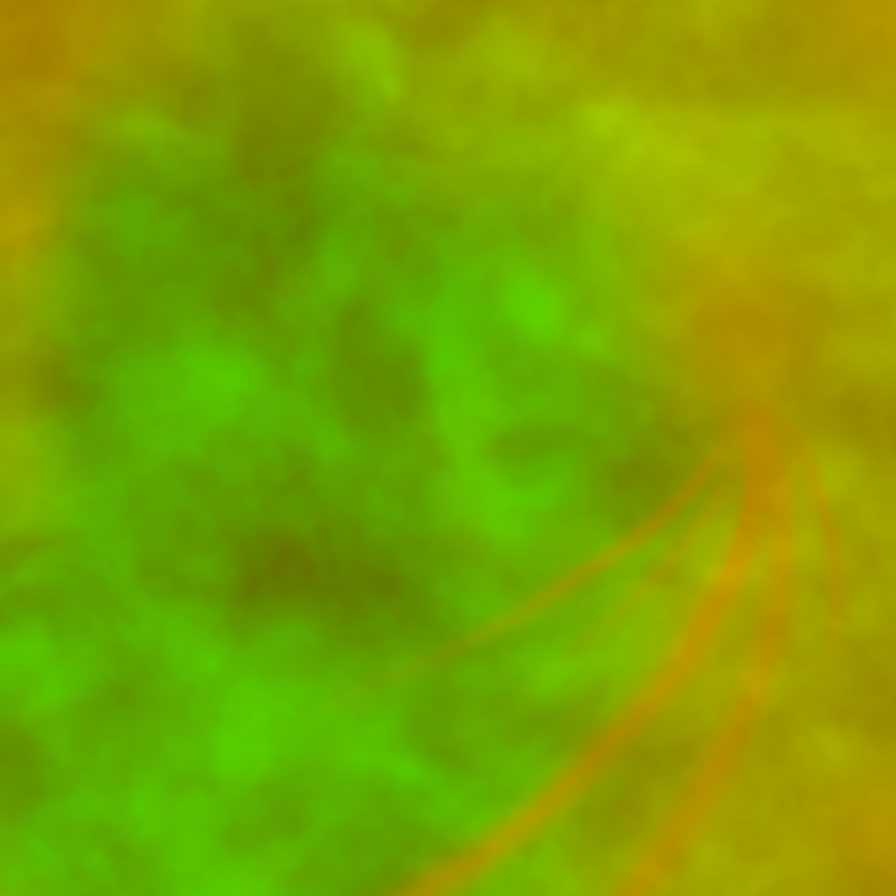
A Shadertoy shader for this texture:

```glsl
float hash(vec2 p) {
    return fract(sin(dot(p, vec2(127.1, 311.7))) * 43758.5453);
}

float noise(vec2 p) {
    vec2 cell = floor(p), f = fract(p);
    f = f * f * f * (f * (f * 6.0 - 15.0) + 10.0);
    return mix(mix(hash(cell), hash(cell + vec2(1, 0)), f.x),
               mix(hash(cell + vec2(0, 1)), hash(cell + vec2(1, 1)), f.x), f.y);
}

// Soft cloud centred on zero, each octave turned to hide the lattice
float cloud(vec2 p) {
    float sum = 0.0, weight = 0.5;
    for (int i = 0; i < 4; i++) {
        sum += weight * (noise(p) - 0.5);
        p = mat2(1.5, 1.1, -1.1, 1.5) * p + 7.3;
        weight *= 0.55;
    }
    return sum;
}

float glow(vec2 offset, float radius) {
    return exp(-dot(offset, offset) / (radius * radius));
}

// Curved strands fanning down from a knot at the right
float strands(vec2 p) {
    vec2 bends[6] = vec2[6](vec2(0.3, 1.5), vec2(0.4, 1.0), vec2(0.0, 3.2),
                            vec2(0.75, 1.4), vec2(0.2, 1.15), vec2(0.1, 2.1));
    float drop = 0.6 - p.y, sum = 0.0;
    for (int i = 0; i < 6; i++) {
        vec2 bend = bends[i];
        float slope = bend.x - 2.0 * bend.y * drop;
        float gap = p.x - 0.83 - drop * (bend.x - bend.y * drop);
        gap /= sqrt(1.0 + slope * slope);
        float rank = float(i / 2);
        float width = mix(0.016, 0.009, min(rank, 1.0)) + 0.012 * drop;
        float fade = smoothstep(0.02, 0.12, drop);
        fade *= 1.0 - min(rank, 1.0) * smoothstep(0.2, 0.42, drop);
        sum += glow(vec2(gap, 0), width) * fade * (0.85 - 0.22 * rank);
    }
    return min(sum, 1.0);
}

void mainImage(out vec4 fragColor, in vec2 fragCoord) {
    vec2 p = fragCoord / iResolution.xy;
    vec2 drift = vec2(cloud(p * 4.0 + 3.0), cloud(p * 4.0 + 19.0));
    vec2 q = p + 0.08 * drift;

    // Green basin at left, warm rim around it and below the fan
    float warmth = smoothstep(0.32, 0.68, length((q - vec2(0.28, 0.34)) * vec2(1.0, 0.88)));
    warmth += 0.55 * smoothstep(0.12, 0.0, q.x) * smoothstep(0.25, 0.5, q.y);
    warmth += 0.5 * glow((q - vec2(0.74, 0.22)) * vec2(0.9, 0.8), 0.2);
    warmth = clamp(warmth + 0.4 * cloud(p * 6.0 + 41.0), 0.0, 1.0);

    // Broad light and shade
    float light = 0.34 * cloud(q * vec2(7.0, 8.5) + 11.0);
    light += 0.13 * glow(q - vec2(0.24, 0.21), 0.13);
    light += 0.12 * glow(q - vec2(0.22, 0.56), 0.07);
    light -= 0.11 * glow((q - vec2(0.29, 0.4)) * vec2(0.7, 1.0), 0.1);
    light -= 0.1 * glow(q - vec2(0.08, 0.6), 0.07);
    light -= 0.1 * glow(q - vec2(0.29, 0.88), 0.09);
    light -= 0.08 * glow(q - vec2(0.7, 0.55), 0.09);
    light += 0.05 * glow(q - vec2(0.8, 0.82), 0.13);

    // Fine mottling
    light += 0.13 * cloud(p * 19.0 + 1.5 * drift + 5.0);

    // Scattered bright spots
    for (int i = 0; i < 26; i++) {
        float id = float(i);
        vec2 spot = vec2(hash(vec2(id, 1.7)), hash(vec2(id, 5.3)));
        float radius = mix(0.02, 0.042, hash(vec2(id, 9.1)));
        light += 0.09 * glow((q - spot) * vec2(0.8, 1.1), radius);
    }

    vec2 green = vec2(0.36 - 0.15 * light, 0.65 + light);
    vec2 olive = vec2(0.62, 0.62) + vec2(0.3, 0.7) * light;
    vec2 color = mix(green, olive, warmth);

    // Orange strands, knot and corners
    float orange = 0.8 * strands(p + 0.03 * drift);
    orange += 0.6 * glow(q - vec2(0.84, 0.62), 0.08);
    orange += 0.6 * glow(q - vec2(0.0, 1.0), 0.16);
    orange += 0.6 * glow(q - vec2(1.0, 0.98), 0.1);
    orange += 0.6 * glow(q - vec2(1.0, 0.05), 0.09);
    orange += 0.5 * glow(q - vec2(0.02, 0.74), 0.05);
    color = mix(color, vec2(0.73, 0.54) + 0.4 * light, clamp(orange, 0.0, 0.85));

    fragColor = vec4(clamp(color, 0.0, 1.0), 0.0, 1.0);
}
```
